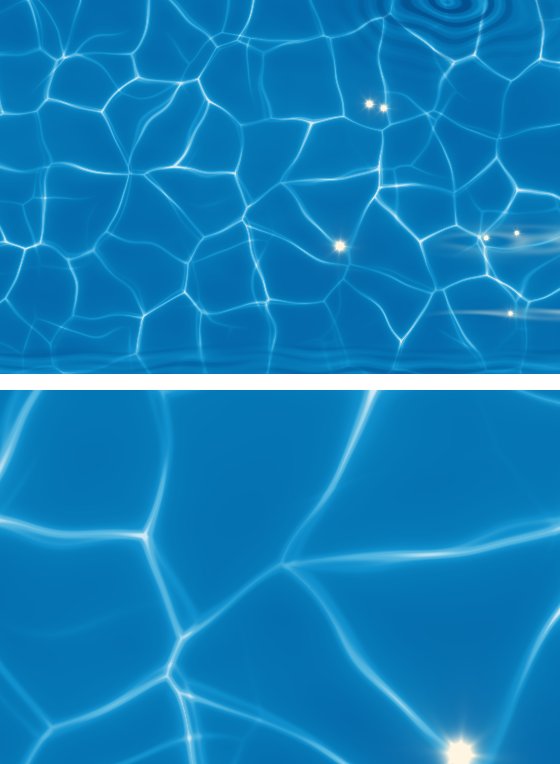
Top: the whole. Bottom: its middle third, enlarged.
Give the GLSL for this texture, as a Shadertoy shader.

```glsl
const vec3 DEEP  = vec3(0.015, 0.415, 0.670);
const vec3 BLUE  = vec3(0.020, 0.475, 0.715);
const vec3 AZURE = vec3(0.055, 0.560, 0.800);
const vec3 SKY   = vec3(0.320, 0.710, 0.875);
const vec3 FOAM  = vec3(0.800, 0.910, 0.960);
const vec3 SHADE = vec3(0.010, 0.290, 0.530);
const vec3 SUN   = vec3(1.000, 0.960, 0.890);

const float CELLS      = 5.8;    // cells per canvas height
const float JITTER     = 0.88;
const float CORE_WIDTH = 0.0036;
const float HALO_WIDTH = 0.0130;
const float NODE_WIDTH = 0.0090;

// Sun glints: position and size
const int GLINTS = 6;
const vec3 GLINT[GLINTS] = vec3[GLINTS](
    vec3(0.988, 0.722, 0.010), vec3(1.026, 0.711, 0.009),
    vec3(0.909, 0.342, 0.014), vec3(1.300, 0.364, 0.007),
    vec3(1.382, 0.377, 0.006), vec3(1.365, 0.162, 0.006));

vec2 hash2(vec2 p) {
    vec3 q = fract(p.xyx * vec3(0.1031, 0.1030, 0.0973));
    q += dot(q, q.yzx + 33.33);
    return fract((q.xx + q.yz) * q.zy);
}

float gradDot(vec2 cell, vec2 corner, vec2 f) {
    float a = 6.2832 * hash2(cell + corner + 57.0).x;
    return dot(vec2(cos(a), sin(a)), f - corner);
}

float gradNoise(vec2 p) {
    vec2 i = floor(p), f = p - i;
    vec2 u = f * f * f * (f * (f * 6.0 - 15.0) + 10.0);
    vec2 e = vec2(0.0, 1.0);
    return mix(mix(gradDot(i, e.xx, f), gradDot(i, e.yx, f), u.x),
               mix(gradDot(i, e.xy, f), gradDot(i, e.yy, f), u.x), u.y);
}

vec2 noise2(vec2 p) {
    return vec2(gradNoise(p), gradNoise(p + vec2(31.7, 12.3)));
}

// Distances to the nearest and second nearest cell borders
vec2 cellBorders(vec2 p) {
    vec2 i = floor(p), f = p - i, home = vec2(0.0), toHome = vec2(9.0);
    for (int y = -1; y <= 1; y++)
    for (int x = -1; x <= 1; x++) {
        vec2 g = vec2(x, y);
        vec2 r = g + 0.5 + JITTER * (hash2(i + g + 20.0) - 0.5) - f;
        if (dot(r, r) < dot(toHome, toHome)) { toHome = r; home = g; }
    }
    vec2 d = vec2(9.0);
    for (int y = -2; y <= 2; y++)
    for (int x = -2; x <= 2; x++) {
        if (x == 0 && y == 0) continue;
        vec2 g = home + vec2(x, y);
        vec2 r = g + 0.5 + JITTER * (hash2(i + g + 20.0) - 0.5) - f;
        float e = dot(0.5 * (toHome + r), normalize(r - toHome));
        d = e < d.x ? vec2(e, d.x) : vec2(d.x, min(d.y, e));
    }
    return d;
}

// Light of one caustic net: x = soft halo, y = sharp core, z = bright node
vec3 causticNet(vec2 p, float scale) {
    vec2 d = cellBorders(p * scale) / scale;
    float core = d.x / CORE_WIDTH;
    return vec3(exp(-d.x / HALO_WIDTH), exp(-core * core), exp(-d.y / NODE_WIDTH));
}

float glint(vec2 v, float size) {
    float r = length(v) / size, a = atan(v.y, v.x);
    float rays = pow(abs(cos(a * 4.0 + 0.4)), 6.0) * (0.7 + 0.3 * cos(a * 3.0));
    return 1.3 * exp(-r * r) + 0.55 * rays * exp(-r * 0.85) + 0.28 * exp(-r * 0.6);
}

void mainImage(out vec4 fragColor, in vec2 fragCoord) {
    vec2 p = fragCoord / iResolution.y;
    vec2 bent = p + 0.065 * noise2(p * 3.6) + 0.016 * noise2(p * 10.0 + 5.0);
    vec2 fold = 0.030 * noise2(p * 5.0 + 40.0);

    // Main net, its folded double and a fine faint net
    vec3 net   = causticNet(bent, CELLS);
    vec3 twin  = causticNet(bent + fold, CELLS);
    vec3 faint = causticNet(bent.yx + 2.0 * fold + 7.0, CELLS * 0.85);
    float power = mix(0.35, 1.0, smoothstep(-0.40, 0.30, gradNoise(p * 5.0 + 9.0)));
    float dim   = smoothstep(-0.15, 0.45, gradNoise(p * 4.0 + 70.0));

    // Broad tone and the calmer strip along the bottom
    float strip = 1.0 - smoothstep(0.045, 0.085, p.y + 0.015 * gradNoise(p * 4.0));
    float light = 0.10 + 0.16 * gradNoise(p * 2.3 + 3.0) + 0.06 * gradNoise(p * vec2(9.0, 16.0));
    float web = power * dot(net, vec3(0.27, 0.42, 0.30))
              + 0.6 * power * dot(twin, vec3(0.22, 0.26, 0.10))
              + dim * dot(faint, vec3(0.20, 0.22, 0.12));
    light += web * (1.0 - 0.6 * strip);
    float wave = gradNoise(vec2(p.x * 3.0, p.y * 55.0 + 2.0 * gradNoise(p * 5.0)));
    light += strip * (0.30 * wave + 0.10);

    // Oval ripples in the upper right
    vec2 v = (p - vec2(1.20, 0.99)) * vec2(1.0, 1.9) + 0.05 * noise2(p * 6.0 + 2.0);
    float ripple = exp(-dot(v, v) * 22.0);
    float ring = sin(length(v) * 95.0 + 4.0 * gradNoise(p * 7.0));
    light += ripple * 0.28 * pow(max(ring, 0.0), 3.0);
    float shade = 0.85 * ripple * smoothstep(0.1, 0.9, -ring) + 0.25 * strip * smoothstep(0.0, 0.4, -wave);

    vec3 col = mix(DEEP, BLUE, smoothstep(0.02, 0.26, light));
    col = mix(col, AZURE, smoothstep(0.22, 0.46, light));
    col = mix(col, SKY, smoothstep(0.44, 0.78, light));
    col = mix(col, FOAM, smoothstep(0.78, 1.20, light));
    col = mix(col, SHADE, clamp(shade, 0.0, 1.0));

    // Level streaks of reflected sun in the lower right
    float ridge = 1.0 - abs(gradNoise(p * vec2(4.0, 24.0) + 2.0 * fold));
    vec2 band = (vec2(p.y) - vec2(0.355, 0.160)) / vec2(0.035, 0.014);
    float streak = dot(exp(-band * band), vec2(0.65, 0.75)) * smoothstep(1.10, 1.40, p.x);
    col = mix(col, SUN, streak * smoothstep(0.72, 1.0, ridge) * (0.35 + 0.5 * power));

    // Starry glints
    for (int i = 0; i < GLINTS; i++)
        col = mix(col, SUN, min(glint(p - GLINT[i].xy, GLINT[i].z), 1.0));

    fragColor = vec4(col, 1.0);
}
```
